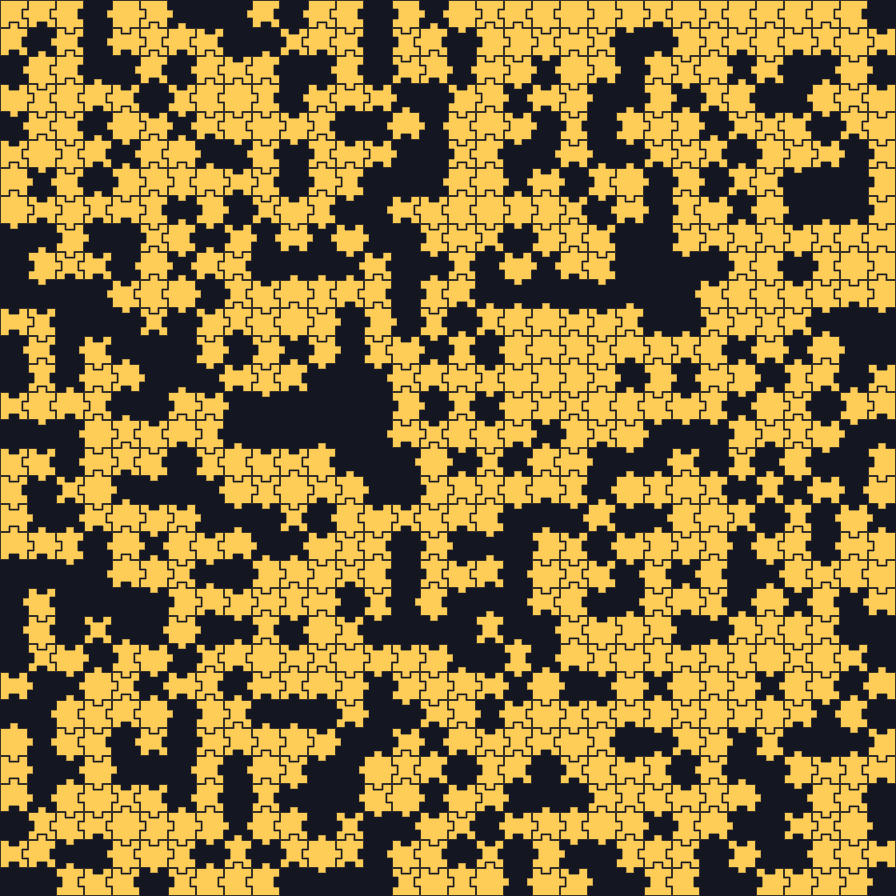
Give the GLSL for this pattern, as a three.js fragment shader.

```glsl
// Interlocking jigsaw pieces on a square grid, each randomly yellow or dark.
// Every grid edge carries a square tab pointing to a random side; the distance
// to the nearest two edges draws the seams and tells which piece owns a point.

varying vec2 vUv;

const float PIECES = 32.0;          // pieces across and down
const float TAB_HALF_WIDTH = 0.16;  // all lengths in piece widths
const float TAB_DEPTH = 0.2;
const float SEAM_WIDTH = 0.06;
const float YELLOW_CHANCE = 0.61;
const vec3 YELLOW = vec3(0.995, 0.805, 0.342);
const vec3 DARK = vec3(0.08, 0.09, 0.13);

float hash(vec2 p) {
  return fract(sin(dot(p, vec2(127.1, 311.7))) * 43758.5453);
}

float segmentDistance(vec2 p, vec2 a, vec2 b) {
  vec2 ab = b - a;
  float t = clamp(dot(p - a, ab) / max(dot(ab, ab), 1e-6), 0.0, 1.0);
  return length(p - a - ab * t);
}

// Nearest edge crossing the x axis of p.
// Returns (distance to its outline, index of the piece on p's side of it).
vec2 tabbedEdge(vec2 p, float seed) {
  float line = floor(p.x + 0.5);
  vec2 q = vec2(p.x - line, abs(fract(p.y) - 0.5));

  // Tab direction; the outer border stays straight.
  float side = hash(vec2(line, floor(p.y)) + seed) < 0.5 ? -1.0 : 1.0;
  if (line < 0.5 || line > PIECES - 0.5) side = 0.0;
  float tip = side * TAB_DEPTH;

  vec2 base = vec2(0.0, TAB_HALF_WIDTH);
  vec2 corner = vec2(tip, TAB_HALF_WIDTH);
  float d = segmentDistance(q, vec2(0.0, 0.5), base);
  d = min(d, segmentDistance(q, base, corner));
  d = min(d, segmentDistance(q, corner, vec2(tip, 0.0)));

  float boundary = q.y < TAB_HALF_WIDTH ? tip : 0.0;
  return vec2(d, line - 1.0 + step(boundary, q.x));
}

void main() {
  vec2 p = vUv * PIECES;
  float pixel = fwidth(p.x);

  vec2 upright = tabbedEdge(p, 17.3);
  vec2 level = tabbedEdge(p.yx, 61.9);

  // Piece colour, hidden under the seams at every change of owner.
  vec2 piece = vec2(upright.y, level.y);
  float yellow = step(hash(piece + 5.7), YELLOW_CHANCE);

  float seam = min(upright.x, level.x) - 0.5 * SEAM_WIDTH;
  float face = clamp(seam / pixel + 0.5, 0.0, 1.0);

  gl_FragColor = vec4(mix(DARK, YELLOW, yellow * face), 1.0);
}
```
